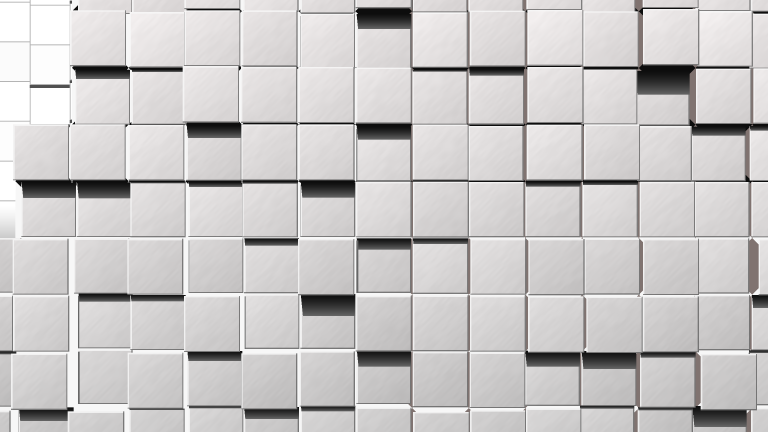
Write a Shadertoy shader that draws this background.

```glsl
const float PITCH = 0.1312;              // block size, canvas height = 1
const vec2  ORIGIN = vec2(0.1667, 0.0556);
const float PARALLAX = 0.036;            // growth of a face from lowest to highest
const float SEAM = 0.010;                // half gap between faces, in blocks
const float BEVEL = 0.026;               // lit rim, in blocks
const float SHADOW_REACH = 0.58;         // shadow length per unit of height
const float SHADOW_SLANT = 0.10;
const float BACK_PITCH = 0.092;          // blocks of the far wall
const vec3  FACE_LOW = vec3(0.785, 0.78, 0.78);
const vec3  FACE_HIGH = vec3(0.90, 0.885, 0.885);
const vec3  RIM = vec3(0.97);
const vec3  SEAM_DARK = vec3(0.30);
const vec3  SHADE_DEEP = vec3(0.05);
const vec3  SHADE_SOFT = vec3(0.40);
const vec3  SIDE_FAR = vec3(0.50, 0.45, 0.44);
const int   SAMPLES = 3;                 // per axis, for smooth edges

float hash(vec2 p) {
    vec3 q = fract(vec3(p.xyx) * 0.1031);
    q += dot(q, q.yzx + 33.33);
    return fract((q.x + q.y) * q.z);
}

float noise(vec2 p) {
    vec2 i = floor(p), f = fract(p);
    f = f * f * (3.0 - 2.0 * f);
    return mix(mix(hash(i), hash(i + vec2(1, 0)), f.x),
               mix(hash(i + vec2(0, 1)), hash(i + vec2(1, 1)), f.x), f.y);
}

// The wall ends on the left in steps that widen downwards
bool exists(vec2 cell) {
    return cell.x >= -clamp(ceil((5.0 - cell.y) * 0.5), 0.0, 2.0);
}

float heightOf(vec2 cell) {
    return exists(cell) ? hash(cell + 47.0) : 0.0;
}

// Bright, smaller blocks behind the stepped edge
vec3 backWall(vec2 uv) {
    vec2 g = uv / BACK_PITCH + vec2(0.25, 0.1);
    g.y += 0.35 * hash(vec2(floor(g.x), 5.0));
    vec2 cell = floor(g), q = g - cell;
    float shade = 0.94 + 0.06 * hash(cell + 9.0);
    float slot = 0.07 * step(0.6, hash(cell + 21.0));
    if (q.x < 0.025 || q.y < 0.025) shade = 0.68;
    if (q.y > 1.0 - slot) shade = 0.3;
    return vec3(shade * mix(0.42, 1.04, smoothstep(0.30, 0.56, uv.y)));
}

// Sides of raised blocks that face the eye
vec3 sideWall(vec2 uv, vec2 eye, vec2 grid) {
    vec2 q = abs(fract(grid) - 0.5);
    if (q.x > q.y) return uv.x < eye.x ? RIM : SIDE_FAR;
    return uv.y > eye.y ? SHADE_DEEP : RIM;
}

vec3 faceColor(vec2 uv, vec2 cell, vec2 q, float h) {
    // Slanted sheen with faint diagonal brushing
    vec3 col = mix(FACE_LOW, FACE_HIGH, clamp(uv.y, 0.0, 1.0));
    col += 0.045 * (q.y - q.x) + 0.05 * (hash(cell + 83.0) - 0.5);
    col += 0.025 * (noise(vec2(q.x + q.y, q.x - q.y) * vec2(4.0, 18.0) + cell * 7.0) - 0.5);

    // Lit rim at top and left, dark line at bottom and right
    if (q.x < BEVEL + SEAM || q.y > 1.0 - BEVEL - SEAM) col = mix(col, RIM, 0.8);
    if (q.x > 1.0 - 0.02 - SEAM || q.y < 0.02 + SEAM) col = mix(col, SEAM_DARK, 0.65);

    // Shadow of the block above, and a sliver from the left one
    float drop = 1.0 - q.y;
    float reach = SHADOW_REACH * (heightOf(cell + vec2(0, 1)) - h - 0.12);
    if (drop < reach && q.x > SHADOW_SLANT * drop + 0.015)
        col = mix(SHADE_DEEP, SHADE_SOFT, pow(drop / reach, 1.4));
    float sliver = 0.07 * (heightOf(cell - vec2(1, 0)) - h - 0.25);
    if (q.x < sliver && drop > 0.05) col = SHADE_SOFT;
    return col;
}

vec3 blockWall(vec2 uv, vec2 eye) {
    vec2 grid = (uv - ORIGIN) / PITCH;
    vec2 base = floor(grid);
    vec3 col = exists(base) ? sideWall(uv, eye, grid) : backWall(uv);

    // The highest face over this point wins
    float top = -1.0;
    vec2 topCell = base, topPos = vec2(0.5);
    for (int y = -1; y <= 1; y++)
    for (int x = -1; x <= 1; x++) {
        vec2 cell = base + vec2(x, y);
        float h = heightOf(cell);
        float grow = 1.0 + PARALLAX * (h - 0.5);
        vec2 q = ((uv - eye) / grow + eye - ORIGIN) / PITCH - cell;
        vec2 d = abs(q - 0.5);
        if (exists(cell) && max(d.x, d.y) < 0.5 - SEAM && h > top) {
            top = h;
            topCell = cell;
            topPos = q;
        }
    }
    return top < 0.0 ? col : faceColor(uv, topCell, topPos, top);
}

void mainImage(out vec4 fragColor, in vec2 fragCoord) {
    vec2 eye = 0.5 * iResolution.xy / iResolution.y;
    vec3 sum = vec3(0.0);
    for (int y = 0; y < SAMPLES; y++)
    for (int x = 0; x < SAMPLES; x++) {
        vec2 offset = (vec2(x, y) + 0.5) / float(SAMPLES) - 0.5;
        sum += blockWall((fragCoord + offset) / iResolution.y, eye);
    }
    fragColor = vec4(clamp(sum / float(SAMPLES * SAMPLES), 0.0, 1.0), 1.0);
}
```
